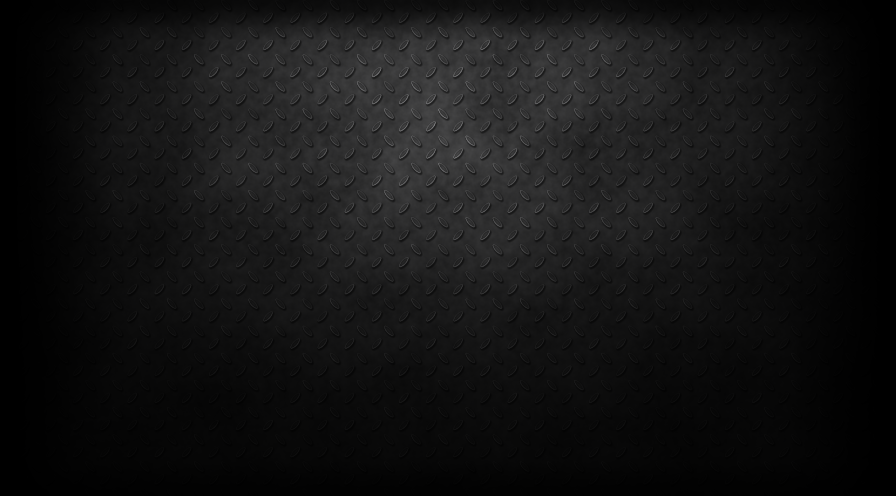
Write a Shadertoy shader that draws this texture.

```glsl
// Dark steel tread plate: two interleaved square grids of raised lens studs,
// leaning opposite ways, built from a rounded lens distance function.
// Gradient noise wears the metal; a soft lamp from above fades to black edges.

const float STUDS_ACROSS = 33.0;
const vec2 RISING_PHASE = vec2(0.87, 0.65);    // grid offset of right-leaning studs
const vec2 FALLING_PHASE = vec2(0.32, 0.18);   // grid offset of left-leaning studs
const vec2 RISING_LIGHT = vec2(0.5, 0.6);      // side of the stud that shines
const vec2 FALLING_LIGHT = vec2(-0.8, 0.6);
const float TILT = 0.74;
const vec3 STEEL = vec3(1.0, 1.0, 1.01);

float hash(vec2 p) {
    vec3 q = fract(vec3(p.xyx) * 0.1031);
    q += dot(q, q.yzx + 33.33);
    return fract((q.x + q.y) * q.z);
}

vec2 gradientAt(vec2 cell) {
    float angle = 6.2832 * hash(cell);
    return vec2(cos(angle), sin(angle));
}

float gradientNoise(vec2 p) {
    vec2 i = floor(p), f = fract(p), e = vec2(0.0, 1.0);
    vec2 u = f * f * f * (f * (f * 6.0 - 15.0) + 10.0);
    float a = dot(gradientAt(i), f);
    float b = dot(gradientAt(i + e.yx), f - e.yx);
    float c = dot(gradientAt(i + e.xy), f - e.xy);
    float d = dot(gradientAt(i + e.yy), f - e.yy);
    return mix(mix(a, b, u.x), mix(c, d, u.x), u.y);
}

float fbm(vec2 p, int octaves) {
    float sum = 0.0, amplitude = 0.5;
    for (int i = 0; i < octaves; i++) {
        sum += amplitude * gradientNoise(p);
        p = mat2(1.6, 1.2, -1.2, 1.6) * p + 7.3;
        amplitude *= 0.5;
    }
    return sum;
}

// Distance to a lens lying along y, with rounded tips
float lensDistance(vec2 p, float halfLength, float halfWidth, float rounding) {
    p = abs(p);
    float radius = (halfLength * halfLength + halfWidth * halfWidth) / (2.0 * halfWidth);
    float centre = radius - halfWidth;
    bool nearTip = (p.y - halfLength) * centre > p.x * halfLength;
    float d = nearTip ? length(p - vec2(0.0, halfLength))
                      : length(p + vec2(centre, 0.0)) - radius;
    return d - rounding;
}

// Lens tilted by an angle from the vertical
float studDistance(vec2 p, float tilt) {
    float c = cos(tilt), s = sin(tilt);
    return lensDistance(mat2(c, -s, s, c) * p, 0.19, 0.045, 0.06);
}

// Multiplies the plate tone by one grid of studs; shine is the rim strength
float embossStuds(float tone, vec2 grid, vec2 phase, float tilt, vec2 light,
                  float shine, float aa) {
    vec2 q = grid - phase + 0.5;
    vec2 cell = floor(q);
    vec2 p = fract(q) - 0.5;
    float wear = mix(0.7, 1.2, hash(cell + 40.0 * phase));

    float d = studDistance(p, tilt);
    float shadow = studDistance(p - vec2(0.03, 0.05), tilt);
    float body = 1.0 - smoothstep(-aa, aa, d);
    float rim = 1.0 - smoothstep(0.008, 0.008 + aa, abs(d + 0.025));
    float crest = 1.0 - smoothstep(-0.02, 0.03, d + 0.09);
    float lit = mix(0.25, 1.0, smoothstep(-0.12, 0.08, dot(p, light)));

    tone *= 1.0 - 0.5 * (1.0 - smoothstep(-0.03, 0.06, shadow)) * (1.0 - body);
    tone *= 1.0 - 0.1 * body;
    return tone * (1.0 + shine * wear * (rim * lit + 0.25 * crest));
}

// Lamp falloff and edge fade; uv has its origin at the top left
float lampLight(vec2 uv) {
    vec2 spread = vec2(0.235, uv.y < 0.2 ? 0.26 : 0.31);
    vec2 r = (uv - vec2(0.5, 0.2)) / spread;
    float glow = 0.215 * exp(-0.5 * dot(r, r)) + 0.016;
    vec2 edge = smoothstep(vec2(0.0), vec2(0.14, 0.09), min(uv, 1.0 - uv));
    return glow * mix(0.3, 1.0, edge.y) * edge.x;
}

void mainImage(out vec4 fragColor, in vec2 fragCoord) {
    vec2 uv = vec2(fragCoord.x, iResolution.y - fragCoord.y) / iResolution.xy;
    vec2 grid = uv * vec2(1.0, iResolution.y / iResolution.x) * STUDS_ACROSS;
    float aa = STUDS_ACROSS / iResolution.x * 0.6;

    // Stained, finely grained metal
    float stains = fbm(grid * 0.3, 4);
    float grain = fbm(grid * 3.2 + 19.0, 3);
    float tone = 1.0 + 0.6 * stains + 0.38 * grain;

    // Raised studs
    tone = embossStuds(tone, grid, RISING_PHASE, TILT, RISING_LIGHT, 0.9, aa);
    tone = embossStuds(tone, grid, FALLING_PHASE, -TILT, FALLING_LIGHT, 0.75, aa);

    fragColor = vec4(STEEL * max(tone * lampLight(uv), 0.0), 1.0);
}
```
